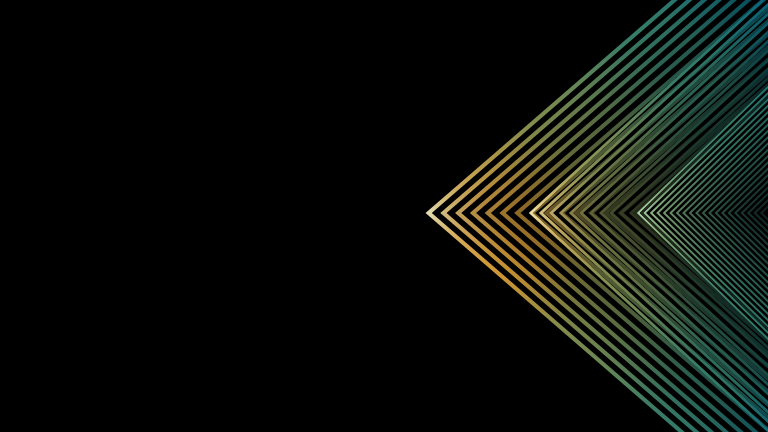
A Shadertoy shader for this background:

```glsl
// Three nested fans of glowing chevrons pointing left, gold to teal on black.

// Colour of the light falling on the lines, from a warm core outward.
vec3 lightColor(vec2 p) {
    float r = length(p - vec2(1.13, 0.45));
    vec3 c = mix(vec3(0.80, 0.56, 0.16), vec3(0.48, 0.54, 0.30), smoothstep(0.06, 0.32, r));
    c = mix(c, vec3(0.20, 0.48, 0.41), smoothstep(0.28, 0.62, r));
    return mix(c, vec3(0.03, 0.41, 0.49), smoothstep(0.60, 0.88, r));
}

// Fan of chevrons: spacing and width are measured along x, slope is dx/dy.
vec3 chevronFan(vec2 p, float tipX, float slope, float spacing, float width, float count, vec3 tipColor) {
    vec2 q = p - vec2(tipX, 0.507);
    float depth = q.x - slope * abs(q.y) - 0.5 * width;
    float index = clamp(floor(depth / spacing + 0.5), 0.0, count - 1.0);

    // Distance across the stroke, softened by about one pixel.
    float edge = (abs(depth - index * spacing) - 0.5 * width) / sqrt(1.0 + slope * slope);
    float pixel = 1.0 / iResolution.y;
    float stroke = 1.0 - smoothstep(-0.6 * pixel, 0.6 * pixel, edge);

    // Pale highlight at the tip, dimmer lines deeper in the fan.
    vec3 color = mix(lightColor(p), tipColor, 0.9 * exp(-11.0 * length(q)));
    float fade = mix(1.0, 0.3, index / (count - 1.0));
    return color * stroke * fade;
}

void mainImage(out vec4 fragColor, in vec2 fragCoord) {
    vec2 p = fragCoord / iResolution.y;
    // Keep the composition anchored to the right edge.
    p.x += 16.0 / 9.0 - iResolution.x / iResolution.y;

    vec3 color = chevronFan(p, 0.985, 1.155, 0.0342, 0.0145, 15.0, vec3(0.92, 0.92, 0.78));
    color = max(color, chevronFan(p, 1.224, 1.09, 0.0232, 0.0100, 12.0, vec3(0.96, 0.93, 0.72)));
    color = max(color, chevronFan(p, 1.474, 1.03, 0.0150, 0.0065, 20.0, vec3(0.70, 0.88, 0.72)));

    fragColor = vec4(color, 1.0);
}
```
